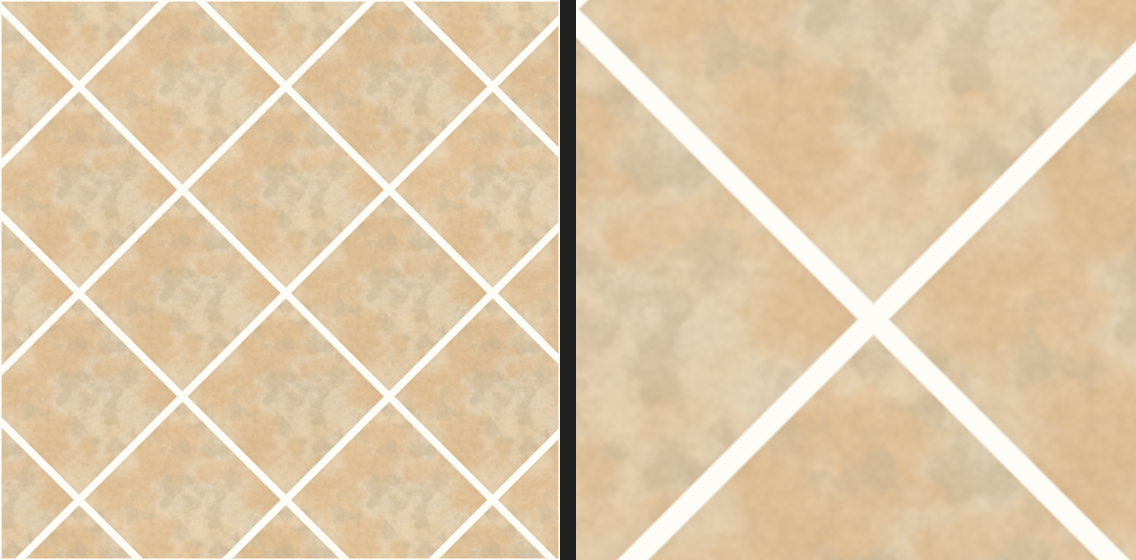
Left, the full canvas; right, a detail of the centre.
Write a Shadertoy shader that draws this texture.

```glsl
// Diagonal floor of sandy stone tiles divided by straight white grout.
// A rotated square lattice gives tile coordinates; layered value noise
// paints the same ochre and grey clouds on each tile, with slight wear.

const float PERIOD = 0.3692;              // horizontal distance between crossings
const vec2 CROSSING = vec2(0.5104, 0.4766); // one grout crossing on the canvas
const float GROUT_WIDTH = 0.0132;
const float BORDER_WIDTH = 0.0028;
const float EDGE_SOFTNESS = 0.0012;
const float TILE_VARIATION = 0.012;
const float GRAIN_STRENGTH = 0.045;

const vec3 SAND = vec3(0.895, 0.812, 0.685);
const vec3 OCHRE = vec3(0.865, 0.735, 0.565);
const vec3 PALE = vec3(0.875, 0.815, 0.715);
const vec3 STAIN = vec3(0.795, 0.720, 0.595);
const vec3 GROUT = vec3(0.995, 0.990, 0.965);

float hash(vec2 p) {
    vec3 h = fract(vec3(p.xyx) * 0.1031);
    h += dot(h, h.yzx + 33.33);
    return fract((h.x + h.y) * h.z);
}

float valueNoise(vec2 p) {
    vec2 i = floor(p), f = fract(p);
    f = f * f * (3.0 - 2.0 * f);
    return mix(mix(hash(i), hash(i + vec2(1, 0)), f.x),
               mix(hash(i + vec2(0, 1)), hash(i + vec2(1, 1)), f.x), f.y);
}

float fbm(vec2 p) {
    float sum = 0.0, amplitude = 0.5;
    for (int octave = 0; octave < 5; octave++) {
        sum += amplitude * valueNoise(p);
        p = mat2(1.6, 1.2, -1.2, 1.6) * p + 17.3;
        amplitude *= 0.55;
    }
    return sum / 1.055;
}

// Soft round patch, 1 at its centre
float patchAt(vec2 p, vec2 centre, float radius) {
    vec2 d = (p - centre) / radius;
    return exp(-dot(d, d));
}

// Stone colour; p runs from -1 to 1 between opposite tile corners
vec3 stone(vec2 p) {
    float clouds = fbm(p * 3.2 + 41.0);
    float mottling = fbm(p * 6.0 + 83.0);
    float heart = patchAt(p, vec2(0.14, 0.08), 0.48);
    float corners = patchAt(p, vec2(-0.72, 0.04), 0.32)
                  + patchAt(p, vec2(0.76, 0.06), 0.30)
                  + 0.6 * patchAt(p, vec2(-0.1, 0.72), 0.25);

    float warm = smoothstep(0.42, 0.76, clouds + 0.20 * corners - 0.08 * heart);
    float cool = smoothstep(0.38, 0.72, fbm(p * 4.0 + 129.0) + 0.16 * heart - 0.08);
    float stain = smoothstep(0.54, 0.74, mottling + 0.05 * heart);

    vec3 color = mix(SAND, PALE, 0.75 * cool);
    color = mix(color, OCHRE, 0.85 * warm);
    color = mix(color, STAIN, 0.55 * stain);

    // Fine granular surface
    float grain = 0.6 * valueNoise(p * 34.0 + 211.0) + 0.4 * valueNoise(p * 67.0 + 307.0);
    return color + GRAIN_STRENGTH * (grain - 0.5);
}

void mainImage(out vec4 fragColor, in vec2 fragCoord) {
    vec2 uv = fragCoord / iResolution.xy;
    float softness = max(EDGE_SOFTNESS, 0.75 / min(iResolution.x, iResolution.y));

    // Rotated lattice: every cell is one tile
    vec2 offset = (uv - CROSSING) / PERIOD;
    vec2 lattice = vec2(offset.x + offset.y, offset.y - offset.x);
    vec2 tileId = floor(lattice);
    vec2 local = fract(lattice) - 0.5;
    vec2 tilePoint = vec2(local.x - local.y, local.x + local.y);

    vec3 color = stone(tilePoint);
    color += TILE_VARIATION * (hash(tileId + 50.0) - 0.5);
    color += 0.03 * (fbm(uv * 14.0 + 5.0) - 0.5);

    // Distance to the nearest joint, in canvas units
    vec2 toJoint = (0.5 - abs(local)) * PERIOD * inversesqrt(2.0);
    float joint = min(toJoint.x, toJoint.y) - 0.5 * GROUT_WIDTH;
    color *= 1.0 - 0.035 * exp(-max(joint, 0.0) / 0.004);

    // Grout and thin light border
    vec2 toBorder = min(uv, 1.0 - uv);
    float border = min(toBorder.x, toBorder.y) - BORDER_WIDTH;
    float tileMask = smoothstep(-softness, softness, min(joint, border));
    fragColor = vec4(mix(GROUT, color, tileMask), 1.0);
}
```
